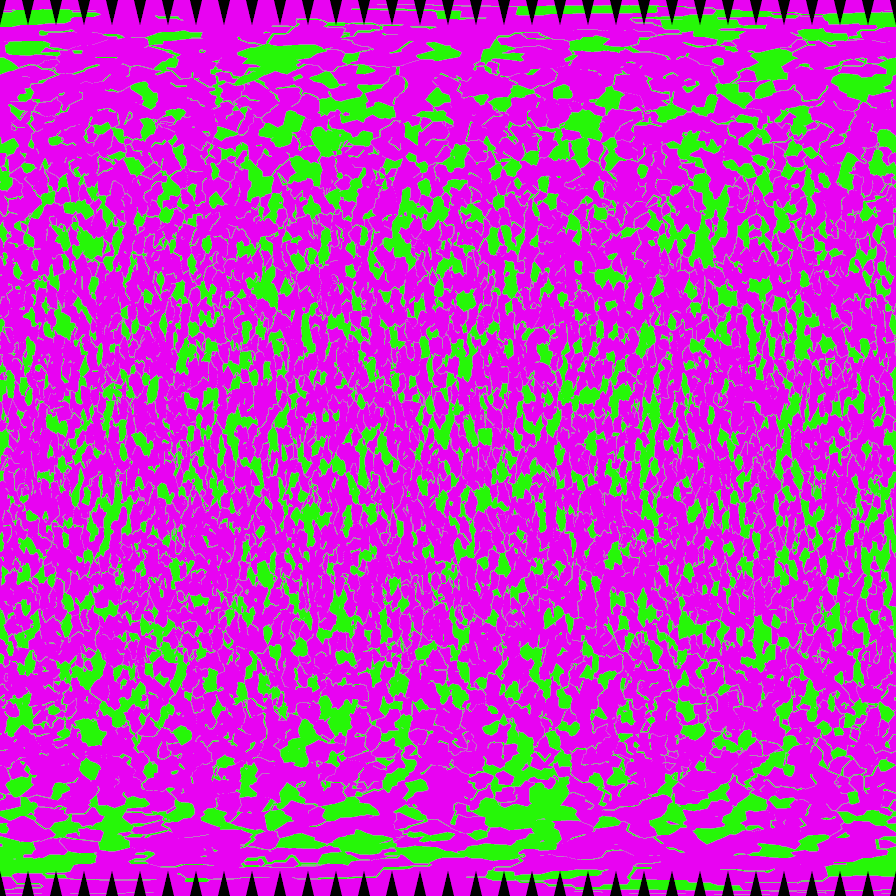
A WebGL 1 fragment shader for this texture:

```glsl
precision highp float;
uniform vec2 u_resolution;

const float PI = 3.14159265;
const vec3 MAGENTA = vec3(0.91, 0.01, 0.95);
const vec3 GREEN = vec3(0.15, 0.97, 0.03);
const vec3 BLACK = vec3(0.0);

vec3 hash3(vec3 cell) {
  return fract(sin(vec3(dot(cell, vec3(127.1, 311.7, 74.7)),
                        dot(cell, vec3(269.5, 183.3, 246.1)),
                        dot(cell, vec3(113.5, 271.9, 124.6)))) * 43758.5);
}

// Distance to a cell centre, measured as a randomly turned cube
float cubeDistance(vec3 offset, vec3 rnd) {
  vec3 a = normalize(fract(rnd * 17.0) - 0.5);
  vec3 b = normalize(cross(a, fract(rnd * 29.0) - 0.5));
  vec3 local = abs(vec3(dot(offset, a), dot(offset, b), dot(offset, cross(a, b))));
  return max(local.x, max(local.y, local.z));
}

// Packed cubes: magenta ones push into the green ones, thin cracks between
float greenShard(vec3 p) {
  vec3 base = floor(p);
  float d1 = 9.0, d2 = 9.0, id1 = 0.0, id2 = 0.0;
  for (int i = -1; i <= 1; i++)
    for (int j = -1; j <= 1; j++)
      for (int k = -1; k <= 1; k++) {
        vec3 cell = base + vec3(float(i), float(j), float(k));
        vec3 rnd = hash3(cell);
        float id = fract(dot(rnd, vec3(17.3, 31.7, 23.9)));
        float d = cubeDistance(cell + rnd - p, rnd) + 0.08 * step(id, 0.27);
        if (d < d1) {
          d2 = d1; id2 = id1;
          d1 = d; id1 = id;
        } else if (d < d2) {
          d2 = d; id2 = id;
        }
      }
  float crack = max(fract((id1 + id2) * 7.0) - 0.55, 0.0) * 0.16;
  return max(step(id1, 0.27), step(d2 - d1, crack));
}

// Unwrapped sphere whose polar rings are fans of triangles
vec3 surface(vec2 uv) {
  float slice = uv.x * 32.0;
  float across = fract(slice) - 0.5;
  float ring = min(uv.y, 1.0 - uv.y) * 16.0;
  if (abs(across) > 0.28 + 0.48 * ring) return BLACK;

  float spread = clamp(across / clamp(ring, 0.001, 1.0), -0.5, 0.5);
  float lon = (floor(slice) + 0.5 + spread) * PI / 16.0;
  float lat = uv.y * PI;
  vec3 dir = vec3(cos(lon) * sin(lat), cos(lat), sin(lon) * sin(lat));
  return mix(MAGENTA, GREEN, greenShard(dir * 20.0 + 40.3));
}

void main() {
  // 3 x 3 samples per pixel, averaged in a brighter-than-linear space
  vec3 sum = vec3(0.0);
  for (int i = 0; i < 3; i++)
    for (int j = 0; j < 3; j++) {
      vec2 jitter = (vec2(float(i), float(j)) - 1.0) / 3.0;
      vec3 color = surface((gl_FragCoord.xy + jitter) / u_resolution);
      sum += pow(color, vec3(1.6));
    }
  gl_FragColor = vec4(pow(sum / 9.0, vec3(1.0 / 1.6)), 1.0);
}
```
